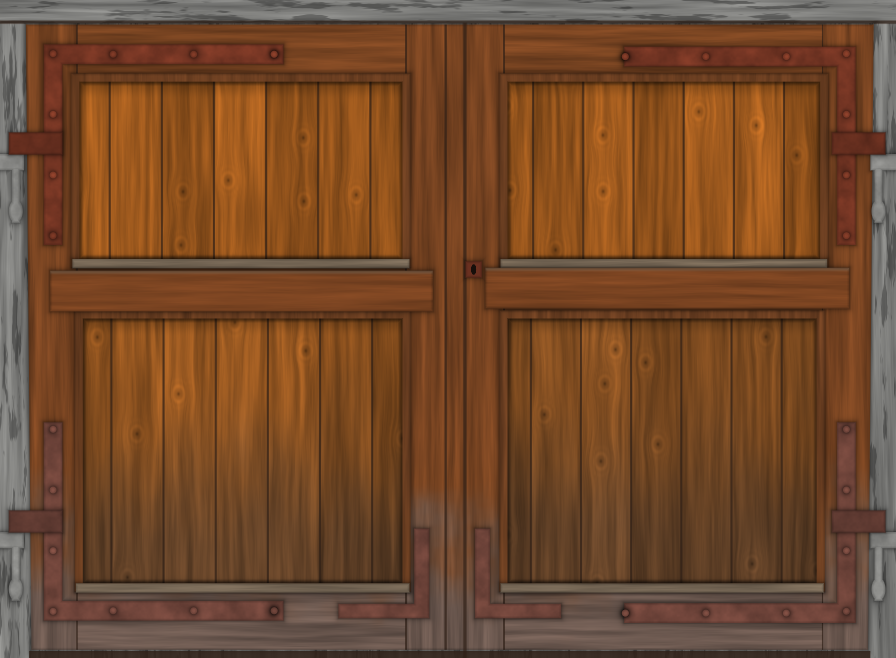
This texture is drawn by a Shadertoy shader. Its source:

```glsl
const vec2 CANVAS = vec2(7.68, 5.64);
const float MIRROR_SUM = 7.71, DOOR_SEAM = 3.985, DOOR_TOP = 5.43, KNOT_PITCH = 0.62;
const vec3 STILE = vec3(0.47, 0.265, 0.13);
const vec3 WEATHERED = vec3(0.42, 0.345, 0.31);
const vec3 BOARD_WARM = vec3(0.61, 0.345, 0.115);
const vec3 BOARD_AGED = vec3(0.38, 0.255, 0.155);
const vec3 MOULDING = vec3(0.42, 0.245, 0.13);
const vec3 LEDGE = vec3(0.47, 0.41, 0.34);
const vec3 RAIL = vec3(0.48, 0.265, 0.13);
const vec3 IRON_RED = vec3(0.46, 0.21, 0.14);
const vec3 IRON_FADED = vec3(0.44, 0.27, 0.23);
const vec3 GREY = vec3(0.5, 0.5, 0.49);
const vec3 GAP = vec3(0.18, 0.12, 0.085);

float hash(vec2 p) {
  vec3 q = fract(p.xyx * 0.1031);
  q += dot(q, q.yzx + 33.33);
  return fract((q.x + q.y) * q.z);
}

float noise(vec2 p) {
  vec2 i = floor(p), f = fract(p);
  f = f * f * (3.0 - 2.0 * f);
  return mix(mix(hash(i), hash(i + vec2(1, 0)), f.x),
             mix(hash(i + vec2(0, 1)), hash(i + 1.0), f.x), f.y);
}

float fbm(vec2 p) {
  float sum = 0.0, amp = 0.53;
  for (int i = 0; i < 4; i++) {
    sum += amp * noise(p);
    p = p * 2.03 + 17.3;
    amp *= 0.5;
  }
  return sum;
}

// Fibres run along y
float grain(vec2 p) {
  float sway = fbm(p * vec2(2.0, 0.7));
  return fbm(vec2(p.x * 24.0 + sway * 1.6, p.y * 1.1) + 40.0);
}

float box(vec2 p, vec2 lo, vec2 hi) {
  vec2 d = abs(p - 0.5 * (lo + hi)) - 0.5 * (hi - lo);
  return length(max(d, 0.0)) + min(max(d.x, d.y), 0.0);
}

float cover(float d) {
  return clamp(0.5 - d * iResolution.y / CANVAS.y, 0.0, 1.0);
}

// Raised part with contact shadow and worn rim
void lay(inout vec3 col, float d, vec3 paint) {
  col *= 1.0 - 0.42 * exp(-max(d, 0.0) * 55.0);
  col = mix(col, paint * (1.0 - 0.18 * smoothstep(-0.025, 0.0, d)), cover(d));
}

void groove(inout vec3 col, float d, float w) {
  col = mix(col, GAP, 0.7 - 0.7 * smoothstep(w * 0.4, w * 1.6, abs(d)));
}

// Vertical planks; knots bend the grain
vec3 boards(vec2 p, float side, float lower) {
  float width = mix(0.447, 0.43, side);
  float start = mix(0.493 + 0.015 * lower, 0.27 - 0.02 * lower, side);
  float s = (p.x - start) / width, id = floor(s), row = floor(p.y / KNOT_PITCH);
  vec2 flow = p + id * vec2(3.7, 5.1);
  float core = 0.0, halo = 0.0, rings = 0.0;
  for (float j = -1.0; j < 1.5; j++) {
    vec2 seed = vec2(id + 23.0 * side, row + j) + 5.0;
    if (hash(seed) > 0.36) continue;
    vec2 d = p - vec2(start + (id + 0.25 + 0.5 * hash(seed + 31.0)) * width,
                      (row + j + hash(seed + 67.0)) * KNOT_PITCH);
    float r = length(d * vec2(1.0, 0.75)), r2 = r * r;
    flow.x -= d.x * 0.6 * exp(-r2 * 90.0);
    core += exp(-r2 * 2200.0);
    halo += exp(-r2 * 220.0);
    rings += sin(r * 150.0) * exp(-r2 * 220.0);
  }
  float stain = p.y + 0.9 * fbm(p * vec2(3.0, 1.2)) - 0.45;
  float age = lower * mix(0.18 + 0.2 * side, 0.98, smoothstep(2.5, 0.9, stain));
  vec3 col = mix(BOARD_WARM, BOARD_AGED, age);
  col *= 0.87 + 0.2 * hash(vec2(id + 9.0, side * 3.0 + lower));
  col *= (0.71 + 0.58 * grain(flow)) * (1.0 + 0.1 * min(halo, 1.0));
  col *= (1.0 + 0.07 * rings) * (1.0 - 0.42 * min(core, 1.0));
  groove(col, min(fract(s), 1.0 - fract(s)) * width, 0.009);
  return col;
}

void panel(inout vec3 col, vec2 p, vec2 q, vec2 lo, vec2 hi, float side, float lower) {
  lay(col, box(q, lo - 0.07, hi + 0.07), MOULDING * (0.74 + 0.52 * grain(p)));
  float d = box(q, lo, hi);
  vec3 wood = boards(p, side, lower) * mix(0.55, 1.0, smoothstep(0.0, 0.045, -d));
  wood *= mix(0.8, 1.0, smoothstep(0.0, 0.16, hi.y - q.y));
  col = mix(col, wood, cover(d));
  d = box(q, lo - vec2(0.06, 0.08), vec2(hi.x + 0.06, lo.y));
  lay(col, d, LEDGE * (0.7 + 0.6 * grain(p.yx)));
}

// Riveted corner iron, hinge and pin
void ironwork(inout vec3 col, vec2 q, float side, float upper, float wear) {
  float base = mix(0.32, 5.09, upper) - 0.02 * side, foot = mix(0.32, 3.54, upper);
  float d = min(box(q, vec2(0.375, base), vec2(2.43 - 0.07 * side, base + 0.17)),
                box(q, vec2(0.375, foot), vec2(0.535, foot + 1.7)));
  vec3 paint = mix(IRON_FADED, IRON_RED, upper) * (0.8 + 0.4 * wear);
  lay(col, d, paint);
  vec2 h = q - vec2(0.135 + 0.045 * side, mix(1.17, 4.41, upper));
  float pin = min(box(h, vec2(-0.2, -0.23), vec2(0.07, -0.09)),
                  box(h, vec2(-0.035, -0.68), vec2(0.035, -0.2)));
  pin = min(pin, length((h + vec2(0, 0.58)) * vec2(1, 0.6)) - 0.06);
  lay(col, pin, GREY * (0.88 + 0.4 * wear));
  lay(col, box(h, vec2(-0.06, -0.095), vec2(0.4, 0.095)), paint * 0.85);
  for (float k = 0.0; k < 3.5; k++) {
    float r = min(length(q - vec2(0.97 + 0.69 * min(k, 2.0), base + 0.085)),
                  length(q - vec2(0.455, foot + 0.08 + 0.52 * k)));
    lay(col, r - 0.03, paint * 1.15);
  }
}

void mainImage(out vec4 fragColor, in vec2 fragCoord) {
  vec2 p = fragCoord / iResolution.xy * CANVAS;
  float side = step(DOOR_SEAM, p.x), wear = fbm(p * 9.0);
  vec2 q = vec2(mix(p.x, MIRROR_SUM - p.x, side), p.y);
  float panelEnd = mix(3.45, 3.36, side), lift = 0.025 * side;
  // Outer frame
  vec2 along = p.y > 5.44 ? p.yx : p;
  vec3 col = GREY * (0.7 + 0.6 * grain(along));
  col *= 1.0 - 0.3 * smoothstep(0.6, 0.72, fbm(along * vec2(24, 3)));
  groove(col, p.y - 5.45, 0.014);
  // Door leaves
  along = q.x > 0.66 && q.x < panelEnd + 0.03 ? p.yx : p;
  float weather = smoothstep(1.6, 0.4, p.y + 1.1 * fbm(p * 2.5) - 0.55);
  vec3 wood = mix(STILE, WEATHERED, weather) * (0.72 + 0.56 * grain(along));
  groove(wood, q.x - panelEnd - 0.03, 0.008);
  groove(wood, q.x - 0.66, 0.006);
  groove(wood, p.x - 3.82, 0.01);
  float jamb = 0.27 - 0.05 * p.y / CANVAS.y;
  lay(col, max(jamb - q.x, max(p.y - DOOR_TOP, 0.07 - p.y)), wood);
  groove(col, max(abs(p.x - DOOR_SEAM), p.y - DOOR_TOP), 0.015);
  // Panels and middle rails
  panel(col, p, q, vec2(0.68, 3.42), vec2(panelEnd, 4.94), side, 0.0);
  panel(col, p, q, vec2(0.71, 0.64), vec2(panelEnd, 2.91), side, 1.0);
  wood = RAIL * (0.8 + 0.4 * grain(p.yx));
  wood = mix(wood, LEDGE, 0.5 * smoothstep(3.28, 3.31, p.y - lift));
  lay(col, box(q, vec2(0.43, 2.97 + lift), vec2(3.71 - 0.16 * side, 3.32 + lift)), wood);
  // Irons
  ironwork(col, q, side, 1.0, wear);
  ironwork(col, q, side, 0.0, wear);
  vec2 end = vec2(3.68 - 0.04 * side, 0.34);
  float d = min(box(q, vec2(2.9, 0.34), end + vec2(0, 0.125)),
                box(q, end - vec2(0.13, 0), end + vec2(0, 0.77)));
  lay(col, d, IRON_FADED * (0.8 + 0.4 * wear));
  // Lock plate and keyhole
  vec2 lock = abs(p - vec2(4.06, 3.33));
  lay(col, max(lock.x, lock.y) - 0.07, IRON_RED * 0.9);
  col = mix(col, GAP * 0.5, cover(length(lock * vec2(2, 1)) - 0.045));
  // Threshold shadow
  col = mix(col, GAP, 0.85 * cover(max(p.y - 0.06, 0.25 - q.x)));
  fragColor = vec4(clamp(col, 0.0, 1.0), 1.0);
}
```
